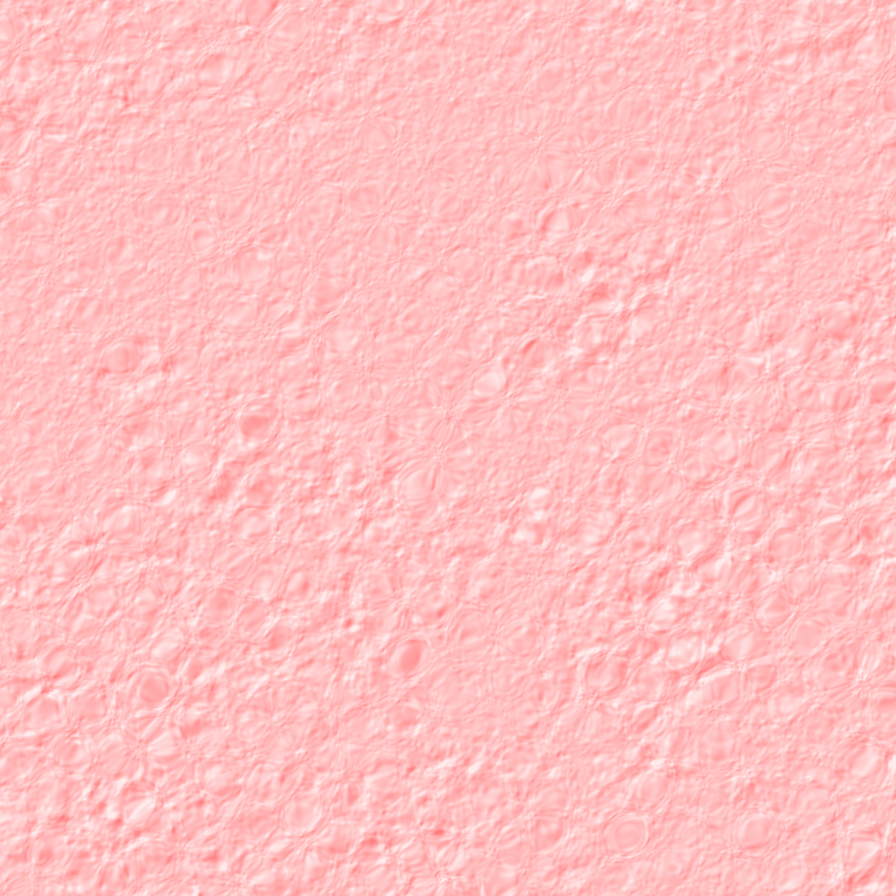
A Shadertoy shader for this texture:

```glsl
// Rough pink plaster lit from the upper left. Layers of scattered cellular bumps
// supply surface slopes; a slow patch mask varies the roughness and sparse pits
// break the rougher areas. The slope facing the light sets the tint.

const vec3  BASE_COLOR    = vec3(1.0, 0.752, 0.755);
const vec3  TINT          = vec3(0.0, 1.0, 0.99);  // channels moved by light
const vec2  LIGHT_TRAVEL  = vec2(0.69, -0.72);     // from upper left to lower right
const float CONTRAST      = 0.051;
const float DARKEST       = -0.25;
const float BRIGHTEST     = 0.17;
const int   OCTAVES       = 4;
const float COARSE_SCALE  = 44.0;                  // cells across the canvas
const float SCALE_STEP    = 1.65;
const float PATCH_SCALE   = 7.0;
const float PATCH_STRETCH = 0.65;
const float WARP_SCALE    = 30.0;
const float WARP_AMOUNT   = 0.003;
const float PIT_SCALE     = 36.0;
const float PIT_SHARE     = 0.22;
const float PIT_DEPTH     = 1.4;
const float SLOPE_NORM    = 1.26;                  // brings bump slopes to unit spread

vec3 hash3(vec2 cell, float seed) {
    vec3 h = fract((cell.xyx + seed * 17.0) * vec3(0.1031, 0.1030, 0.0973));
    h += dot(h, h.yxz + 33.33);
    return fract((h.xxy + h.yzz) * h.zyx);
}

// Sum of round bumps and dents, one per cell: slope in xy, height in z.
vec3 bumps(vec2 p, float seed) {
    vec2 cell = floor(p);
    vec3 sum = vec3(0.0);
    for (int y = -1; y <= 1; y++)
    for (int x = -1; x <= 1; x++) {
        vec2 id = cell + vec2(x, y);
        vec3 rnd = hash3(id, seed);
        vec2 d = p - id - rnd.xy;
        float k = max(0.0, 1.0 - dot(d, d));
        sum += (rnd.z * 2.0 - 1.0) * vec3(-6.0 * d * k * k, k * k * k);
    }
    return sum;
}

// Slope of sparse round pits of varied size.
vec2 pitSlope(vec2 p, float seed) {
    vec2 cell = floor(p);
    vec2 slope = vec2(0.0);
    for (int y = -1; y <= 1; y++)
    for (int x = -1; x <= 1; x++) {
        vec2 id = cell + vec2(x, y);
        vec3 rnd = hash3(id, seed);
        float size = mix(0.35, 0.65, rnd.z / PIT_SHARE);
        vec2 d = (p - id - rnd.xy) / size;
        float k = max(0.0, 1.0 - dot(d, d));
        slope += step(rnd.z, PIT_SHARE) * 6.0 * d * k * k;
    }
    return slope;
}

// 0 on calm ground, 1 on rough ground; patches lean along the diagonal.
float roughness(vec2 uv) {
    vec2 across = LIGHT_TRAVEL;
    vec2 along = vec2(-across.y, across.x);
    vec2 p = vec2(dot(uv, across), dot(uv, along) * PATCH_STRETCH) * PATCH_SCALE;
    float mask = bumps(p, 1.0).z + 0.55 * bumps(p * 2.7, 2.0).z;
    return smoothstep(-0.7, 0.7, mask);
}

void mainImage(out vec4 fragColor, in vec2 fragCoord) {
    vec2 uv = fragCoord / iResolution.y;
    float rough = roughness(uv);

    // Bend the surface so bumps lose their round outlines.
    vec2 p = uv + WARP_AMOUNT * bumps(uv * WARP_SCALE, 3.0).xy;

    // Calm ground keeps mostly the fine grain.
    vec2 slope = vec2(0.0);
    float scale = COARSE_SCALE;
    for (int i = 0; i < OCTAVES; i++) {
        float level = float(i);
        float weight = mix(0.15 + 0.12 * level, 0.72 - 0.04 * level, rough);
        slope += weight * SLOPE_NORM * bumps(p * scale, 5.0 + level).xy;
        scale *= SCALE_STEP;
    }
    slope += PIT_DEPTH * rough * pitSlope(p * PIT_SCALE, 11.0);

    float light = CONTRAST * dot(slope, LIGHT_TRAVEL);
    fragColor = vec4(BASE_COLOR + TINT * clamp(light, DARKEST, BRIGHTEST), 1.0);
}
```
